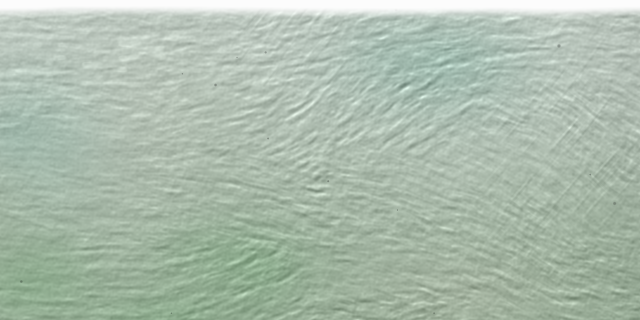
Write a WebGL 1 fragment shader that draws this texture.

```glsl
precision highp float;
// Brushed pale green plaster with short, embossed bristle marks and a white upper edge.
uniform vec2 u_resolution;

#define PATCHES 4.0
#define STROKE_FREQ vec2(15.0, 72.0)
#define BROAD_FREQ vec2(17.0, 42.0)
#define FINE_FREQ vec2(42.0, 120.0)
#define RELIEF 0.185
#define LIGHT_STEP vec2(-0.0015, 0.0031)
#define PIT_GRID 10.0
#define TOP_COLOR vec3(0.738, 0.783, 0.748)
#define BOTTOM_COLOR vec3(0.598, 0.678, 0.592)
#define TEAL vec3(0.575, 0.705, 0.655)
#define GREEN vec3(0.490, 0.650, 0.500)
#define WARM_GREY vec3(0.675, 0.710, 0.645)

float hash(vec2 p) {
  vec3 q = fract(vec3(p.xyx) * 0.1031);
  q += dot(q, q.yzx + 33.33);
  return fract((q.x + q.y) * q.z);
}

float noise(vec2 p) {
  vec2 i = floor(p), f = fract(p);
  f = f * f * (3.0 - 2.0 * f);
  return mix(mix(hash(i), hash(i + vec2(1.0, 0.0)), f.x),
             mix(hash(i + vec2(0.0, 1.0)), hash(i + vec2(1.0)), f.x), f.y);
}

vec2 turn(vec2 p, float a) {
  float c = cos(a), s = sin(a);
  return vec2(c * p.x + s * p.y, c * p.y - s * p.x);
}

// Soft round influence around a centre
float spot(vec2 p, vec2 center, vec2 size) {
  vec2 d = (p - center) / size;
  return exp(-dot(d, d));
}

// Broad sweep of the brush across the wall
float strokeAngle(vec2 p) {
  return 0.62 * spot(p, vec2(1.15, 0.70), vec2(0.45, 0.25))
       - 0.42 * spot(p, vec2(1.15, 0.34), vec2(0.42, 0.16))
       + 0.75 * spot(p, vec2(0.85, 0.06), vec2(0.28, 0.14))
       - 0.60 * spot(p, vec2(1.82, 0.50), vec2(0.34, 0.42))
       - 0.04;
}

// Overlapping patches of bristle marks, each with its own bend
float brushHeight(vec2 p) {
  vec2 cell = floor(p * PATCHES);
  float sum = 0.0, power = 0.0001;
  for (int j = -1; j <= 1; j++) {
    for (int i = -1; i <= 1; i++) {
      vec2 id = cell + vec2(float(i), float(j)) + 20.0;
      vec2 jitter = vec2(hash(id), hash(id + 71.0)) - 0.5;
      vec2 center = (id - 19.5 + 0.6 * jitter) / PATCHES;
      vec2 d = p - center;
      float weight = pow(max(0.0, 1.0 - length(d) * PATCHES / 1.18), 2.5);
      float freedom = 0.12 + 0.45 * smoothstep(0.3, 0.8, center.x);
      vec2 q = turn(d, strokeAngle(center) + freedom * jitter.x);
      q.y += 0.9 * jitter.y * q.x * q.x + 0.012 * noise(q * 18.0 + id);
      q += id * 3.7;
      float marks = noise(q * STROKE_FREQ) + 0.7 * noise(q * BROAD_FREQ)
                  + 0.4 * noise(q * FINE_FREQ) - 1.05;
      sum += weight * marks;
      power += weight * weight;
    }
  }
  return sum / sqrt(power);
}

// Straight scratches crossing the strokes
float scratchHeight(vec2 p) {
  float area = spot(p, vec2(0.93, 0.90), vec2(0.22, 0.20))
             + 0.7 * spot(p, vec2(1.75, 0.55), vec2(0.28, 0.35))
             + 0.3 * spot(p, vec2(0.25, 0.30), vec2(0.30, 0.30));
  vec2 q = turn(p, 0.80 + 0.06 * noise(p * 2.0)) + 9.0;
  return area * smoothstep(0.5, 1.0, noise(q * vec2(8.0, 85.0)));
}

// Strokes, scratches and small lumps of plaster
float height(vec2 p) {
  float lumps = noise(turn(p, 0.5) * 62.0) + 0.4 * noise(turn(p, 1.1) * 125.0);
  return brushHeight(p) + 0.45 * scratchHeight(p) + 0.5 * lumps;
}

// Slow washes of pigment
vec3 pigment(vec2 p) {
  float cloud = noise(p * 3.0 + 4.0) + 0.5 * noise(p * 7.0 + 8.0) - 0.75;
  vec3 c = mix(BOTTOM_COLOR, TOP_COLOR, smoothstep(-0.1, 1.0, p.y + 0.12 * cloud));
  float teal = spot(p, vec2(1.34, 0.80), vec2(0.28, 0.16))
             + 0.8 * spot(p, vec2(0.08, 0.56), vec2(0.20, 0.20));
  float green = spot(p, vec2(0.74, 0.17), vec2(0.22, 0.13))
              + 0.8 * spot(p, vec2(0.08, 0.13), vec2(0.20, 0.13))
              + 0.7 * spot(p, vec2(0.55, 0.0), vec2(0.25, 0.08));
  float warm = spot(p, vec2(1.45, 0.08), vec2(0.30, 0.14))
             + 0.5 * spot(p, vec2(0.45, 0.62), vec2(0.25, 0.25));
  c = mix(c, WARM_GREY, 0.40 * warm);
  c = mix(c, TEAL, clamp(teal * (0.62 + 0.4 * cloud), 0.0, 1.0));
  c = mix(c, GREEN, clamp(green * (0.62 + 0.4 * cloud), 0.0, 1.0));
  return c - 0.03 * smoothstep(1.7, 2.0, p.x);
}

// Sparse dark pits
float pits(vec2 p) {
  vec2 id = floor(p * PIT_GRID);
  vec2 center = 0.2 + 0.6 * vec2(hash(id + 5.0), hash(id + 47.0));
  float radius = 0.02 + 0.035 * hash(id + 13.0);
  float d = length(fract(p * PIT_GRID) - center);
  return step(0.91, hash(id + 91.0)) * (1.0 - smoothstep(radius * 0.3, radius * 1.5, d));
}

void main() {
  vec2 p = gl_FragCoord.xy / u_resolution.y;
  vec3 color = pigment(p);

  // Relief lit from the upper left, with brighter crests
  float slope = height(p - LIGHT_STEP) - height(p + LIGHT_STEP);
  float strength = (0.6 + 0.6 * noise(p * 6.0 + 2.0)) * mix(0.6, 1.0, smoothstep(0.3, 0.8, p.x));
  float shade = RELIEF * strength * slope;
  color += shade + 1.5 * shade * max(shade, 0.0);

  // Mottling, pale dabs and faint level bands on the left
  color += 0.025 * (noise(p * 20.0) - 0.5) + 0.030 * (noise(p * 135.0) - 0.5);
  float dabs = smoothstep(0.62, 0.9, noise(p * vec2(26.0, 50.0) + 6.0));
  color += 0.07 * dabs * spot(p, vec2(0.32, 0.80), vec2(0.38, 0.16));
  float bands = noise(vec2(p.x * 3.0, p.y * 85.0)) - 0.5;
  color += 0.04 * bands * (1.0 - smoothstep(0.3, 0.8, p.x));
  color = mix(color, color * 0.65, 0.75 * pits(p));

  // White upper edge
  float edge = p.y + 0.012 * (noise(vec2(p.x * 4.0, 3.0)) - 0.5);
  color = mix(color, vec3(0.99), smoothstep(0.940, 0.982, edge));
  gl_FragColor = vec4(clamp(color, 0.0, 1.0), 1.0);
}
```
